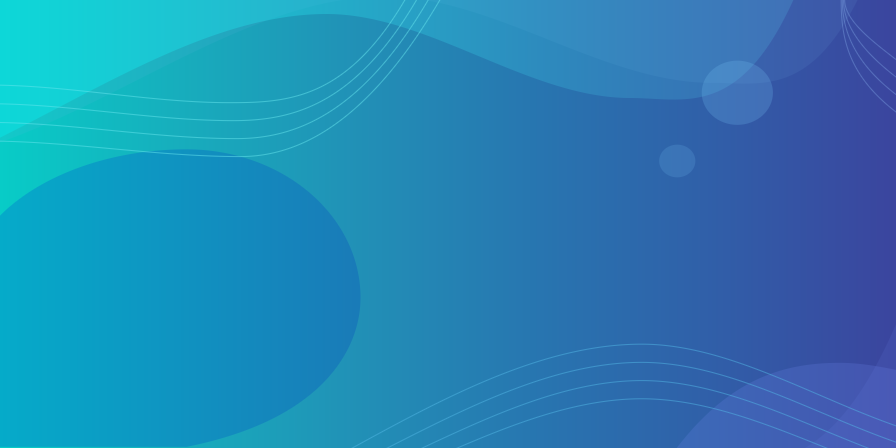
Reproduce this background procedurally as a WebGL 2 fragment shader.

```glsl
#version 300 es
precision highp float;
// Abstract wave background: a horizontal teal-to-indigo gradient under
// translucent waves, a large blob, two bubbles and bundles of thin lines.
// Every outline is a cubic Hermite curve or an ellipse on a scalable grid.
uniform vec2 u_resolution;
out vec4 fragColor;

const float GRID_HEIGHT = 384.0;   // grid units per canvas height, y runs down
const float GRID_WIDTH = 768.0;
const float LINE_HALF_WIDTH = 0.45;
const int LINE_COUNT = 4;

const vec3 BACKDROP[6] = vec3[6](
    vec3(0.03, 0.80, 0.78), vec3(0.09, 0.68, 0.74), vec3(0.13, 0.565, 0.715),
    vec3(0.155, 0.46, 0.69), vec3(0.19, 0.37, 0.66), vec3(0.23, 0.27, 0.62));
const vec3 BLOB_LEFT = vec3(0.02, 0.67, 0.79);
const vec3 BLOB_RIGHT = vec3(0.10, 0.48, 0.72);
const vec3 WAVE_LEFT = vec3(0.03, 0.90, 0.90);
const vec3 WAVE_RIGHT = vec3(0.38, 0.75, 0.92);
const vec3 BACK_WAVE = vec3(0.45, 0.70, 0.90);
const vec3 BUBBLE = vec3(0.45, 0.75, 0.95);
const vec3 MOUND = vec3(0.42, 0.52, 0.92);
const vec3 LINE_CYAN = vec3(0.40, 0.90, 0.93);
const vec3 LINE_BLUE = vec3(0.32, 0.72, 0.90);
const vec3 LINE_VIOLET = vec3(0.50, 0.65, 0.90);

// Evenly spaced colour stops, t from 0 to 1
vec3 backdrop(float t) {
    float s = clamp(t, 0.0, 1.0) * 5.0;
    int i = min(int(s), 4);
    return mix(BACKDROP[i], BACKDROP[i + 1], s - float(i));
}

// Hermite span between knots (position, value, slope), straight outside
float span(float x, vec3 a, vec3 b) {
    float w = b.x - a.x;
    float t = clamp((x - a.x) / w, 0.0, 1.0);
    float ease = t * t * (3.0 - 2.0 * t);
    float bend = w * t * (1.0 - t) * (a.z * (1.0 - t) - b.z * t);
    float tails = a.z * min(x - a.x, 0.0) + b.z * max(x - b.x, 0.0);
    return mix(a.y, b.y, ease) + bend + tails;
}

float curve(float x, vec3 a, vec3 b, vec3 c) {
    return x < b.x ? span(x, a, b) : span(x, b, c);
}

float curve(float x, vec3 a, vec3 b, vec3 c, vec3 d) {
    return x < c.x ? curve(x, a, b, c) : span(x, c, d);
}

// Distance to the zero set of f, in pixels
float pixelDistance(float f) {
    return f / max(length(vec2(dFdx(f), dFdy(f))), 1e-4);
}

float fill(float f) {
    return clamp(0.5 - pixelDistance(f), 0.0, 1.0);
}

float stroke(float f, float unitPixels) {
    return clamp(0.5 + LINE_HALF_WIDTH * unitPixels - abs(pixelDistance(f)), 0.0, 1.0);
}

float ellipse(vec2 p, vec2 center, vec2 radii) {
    return length((p - center) / radii) - 1.0;
}

// Lopsided ellipse whose lower side sags toward the left
float blob(vec2 p) {
    vec2 d = p - vec2(160.0, 255.0);
    vec2 radii = vec2(d.x > 0.0 ? 149.0 : 192.0, 127.0);
    if (d.y > 0.0) {
        d.x = max(d.x, 0.0);
        float sag = 10.0 * pow(max(1.0 - d.x / radii.x, 0.0), 3.0);
        d.y = max(d.y - sag, 0.0);
        radii.y = 118.0;
    }
    return length(d / radii) - 1.0;
}

void main() {
    float unitPixels = u_resolution.y / GRID_HEIGHT;
    vec2 p = vec2(gl_FragCoord.x, u_resolution.y - gl_FragCoord.y) / unitPixels;
    float across = clamp(p.x / GRID_WIDTH, 0.0, 1.0);
    vec3 color = backdrop(across);

    // Two overlapping waves hanging from the top
    float backEdge = curve(p.x, vec3(0.0, 122.0, -0.35), vec3(330.0, -3.0, 0.0),
                           vec3(610.0, 71.0, 0.0), vec3(735.0, 0.0, -2.0));
    float frontEdge = curve(p.x, vec3(0.0, 118.0, -0.5), vec3(280.0, 12.0, 0.0),
                            vec3(540.0, 84.0, 0.0), vec3(680.0, 0.0, -2.2));
    color = mix(color, BACK_WAVE, 0.1 * fill(p.y - backEdge));
    float frontAlpha = mix(0.5, 0.2, smoothstep(0.0, 0.8, across));
    color = mix(color, mix(WAVE_LEFT, WAVE_RIGHT, across), frontAlpha * fill(p.y - frontEdge));

    // Blob on the left
    vec3 blobColor = mix(BLOB_LEFT, BLOB_RIGHT, clamp(p.x / 309.0, 0.0, 1.0));
    color = mix(color, blobColor, fill(blob(p)));

    // Mounds in the lower right corner
    float mound = curve(p.x, vec3(580.0, 384.0, -1.3), vec3(720.0, 311.0, 0.0), vec3(768.0, 317.0, 0.2));
    float corner = span(p.x, vec3(690.0, 384.0, -0.6), vec3(768.0, 278.0, -2.3));
    color = mix(color, MOUND, 0.22 * fill(mound - p.y));
    color = mix(color, MOUND, 0.12 * fill(corner - p.y));

    // Bubbles
    color = mix(color, BUBBLE, 0.23 * fill(ellipse(p, vec2(632.0, 79.5), vec2(30.5, 27.5))));
    color = mix(color, BUBBLE, 0.18 * fill(ellipse(p, vec2(580.5, 138.0), vec2(15.5, 14.0))));

    // Line bundles: upper left, bottom, upper right
    for (int n = 0; n < LINE_COUNT; n++) {
        float i = float(n);
        float upper = curve(p.x, vec3(0.0, 73.0 + 16.0 * i, 0.02),
                            vec3(197.0 + 3.0 * i, 88.0 + 15.4 * i, 0.0), vec3(347.0 + 10.0 * i, 0.0, -1.7));
        float lower = curve(p.x, vec3(302.0 + 30.0 * i, 384.0, -0.55 + 0.04 * i),
                            vec3(550.0, 295.0 + 15.6 * i, 0.0), vec3(768.0, 365.0 + 14.0 * i, 0.35));
        float side = span(p.y, vec3(0.0, 721.0 + i, 0.0), vec3(96.0 - 15.0 * i, 768.0, 1.3));
        color = mix(color, LINE_CYAN, 0.5 * stroke(p.y - upper, unitPixels));
        color = mix(color, LINE_BLUE, 0.5 * stroke(p.y - lower, unitPixels));
        color = mix(color, LINE_VIOLET, 0.4 * stroke(p.x - side, unitPixels));
    }
    fragColor = vec4(color, 1.0);
}
```
